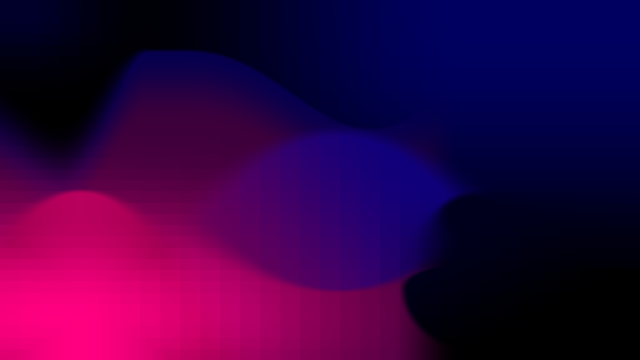
Write a Shadertoy shader that draws this background.

```glsl
// Dark navy backdrop with a hot pink glow, a plum wave, an indigo lens and
// shadowy lobes. Each layer is a soft mask cut by a curve or ellipse, filled
// with a gradient that is sampled on a faint mosaic grid.

const float ASPECT = 16.0 / 9.0;
const vec2  MOSAIC_CELLS = vec2(32.0);
const float MOSAIC_AMOUNT = 0.65;
const float CRISP = 0.008;

const vec3 NAVY   = vec3(0.00, 0.00, 0.34);
const vec3 CREST  = vec3(0.02, 0.00, 0.30);
const vec3 PLUM   = vec3(0.23, 0.00, 0.23);
const vec3 PINK   = vec3(1.00, 0.00, 0.50);
const vec3 VIOLET = vec3(0.42, 0.00, 0.34);
const vec3 INDIGO = vec3(0.06, 0.00, 0.48);
const vec3 SHADOW = vec3(0.00, 0.00, 0.11);

const vec2 GLOW_CENTER = vec2(0.16, 0.12);
const vec2 GLOW_RADIUS = vec2(0.85, 0.33);
const vec2 DOME_TOP    = vec2(0.225, 0.47);
const float LENS_X     = 0.94;

float gaussian(vec2 p, vec2 center, vec2 radius) {
    vec2 d = (p - center) / radius;
    return exp(-dot(d, d));
}

// Coverage of a shape from its signed depth, positive inside.
float cover(float depth, float softness) {
    return smoothstep(-softness, softness, depth);
}

// Height of the wave: a valley on the left, a crest, then a long descent.
float waveHeight(float x) {
    float rise = 0.56 + 0.30 * smoothstep(0.17, 0.41, x)
               + 0.13 * (1.0 - smoothstep(-0.05, 0.17, x));
    float t = pow(max(x - 0.5, 0.0) / 0.53, 1.2);
    return rise - 0.11 * (1.0 - cos(3.14159 * t));
}

vec3 skyColor(vec2 q) {
    float across = smoothstep(0.3, 1.3, q.x);
    float upward = smoothstep(0.1, 0.9, q.y);
    float corner = gaussian(q, vec2(0.06, 0.97), vec2(0.22, 0.14));
    return NAVY * (across * upward + 0.5 * corner + 0.12 * across * q.y);
}

vec3 waveColor(vec2 q, float depth, float glow) {
    vec3 body = mix(CREST, PLUM, smoothstep(0.0, 0.2, depth));
    vec3 light = PINK * glow;
    return sqrt(body * body + light * light);
}

// Pink dome whose rim dissolves away from its top.
vec3 addDome(vec3 color, vec2 p, vec2 q, float glow) {
    float dx = p.x - DOME_TOP.x;
    float edge = DOME_TOP.y - 2.6 * dx * dx;
    float mask = cover(edge - p.y, CRISP + 1.2 * dx * dx);
    float near = exp(-4.0 * dx * dx);
    float level = mix(0.72, 1.0, 1.0 - smoothstep(0.12, 0.4, q.y)) * near;
    return mix(color, PINK * max(glow, level), mask);
}

// Indigo lens between two opposing parabolas.
vec3 addLens(vec3 color, vec2 p, vec2 q) {
    float dx2 = (p.x - LENS_X) * (p.x - LENS_X);
    float top = cover(0.635 - 1.4 * dx2 - p.y, 0.02 + 0.5 * dx2);
    float bottom = cover(p.y - 0.192 - 1.15 * dx2, CRISP + 0.5 * dx2);
    float blend = smoothstep(0.6, 1.25, dot(q, vec2(0.8, 0.6)));
    vec3 fill = mix(VIOLET, INDIGO, blend);
    fill *= 1.0 - 0.5 * smoothstep(1.0, 1.3, q.x) * (1.0 - smoothstep(0.2, 0.5, q.y));
    return mix(color, fill, top * bottom);
}

// Two shadow lobes that stretch towards the right edge.
vec3 addShadow(vec3 color, vec2 p, vec2 q) {
    vec2 upper = p - vec2(1.32, 0.30);
    float right = max(upper.x, 0.0);
    upper.x = min(upper.x, 0.0) + 0.3 * right;
    float upperDepth = (1.0 - length(upper / vec2(0.15, 0.168))) * 0.15;
    float upperSoft = mix(0.09, 0.012, smoothstep(0.3, 0.44, p.y)) + 0.25 * right;
    float upperMask = cover(upperDepth - 0.4 * upperSoft, upperSoft);

    vec2 lower = p - vec2(1.33, 0.20);
    lower.x = min(lower.x, 0.0) + 0.3 * max(lower.x, 0.0);
    float lowerHeight = lower.y > 0.0 ? 0.07 : 0.175;
    float lowerDepth = (1.0 - length(lower / vec2(0.21, lowerHeight))) * 0.175;
    float lowerMask = cover(lowerDepth, 0.012);

    float fade = smoothstep(0.0, 0.4, q.y + 0.5 * (1.33 - q.x));
    float mask = max(upperMask, lowerMask);
    return mix(color, SHADOW * fade, mask);
}

void mainImage(out vec4 fragColor, in vec2 fragCoord) {
    vec2 uv = fragCoord / iResolution.xy;
    vec2 cell = (floor(uv * MOSAIC_CELLS) + 0.5) / MOSAIC_CELLS;
    vec2 scale = vec2(ASPECT, 1.0);
    vec2 p = uv * scale;                            // smooth, for edges
    vec2 q = mix(uv, cell, MOSAIC_AMOUNT) * scale;  // stepped, for fills

    float glow = gaussian(q, GLOW_CENTER, GLOW_RADIUS);
    vec3 color = skyColor(q);

    // Wave body, soft in the valley and fading out on the right
    float depth = waveHeight(p.x) - p.y;
    float softness = mix(0.1, CRISP, smoothstep(0.26, 0.42, p.x));
    float body = cover(depth, softness) * (1.0 - smoothstep(1.08, 1.28, p.x));
    color = mix(color, waveColor(q, depth, glow), body);

    color = addDome(color, p, q, glow);
    color = addLens(color, p, q);
    color = addShadow(color, p, q);
    fragColor = vec4(clamp(color, 0.0, 1.0), 1.0);
}
```
